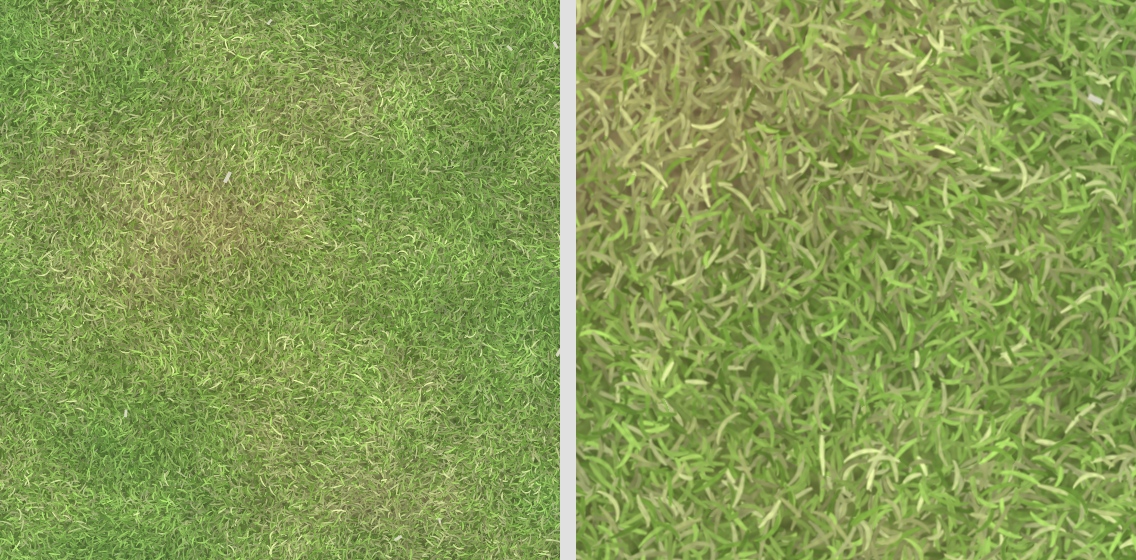
Left, the full canvas; right, a detail of the centre.
Reproduce this texture procedurally as a three.js fragment shader.

```glsl
// Worn summer lawn seen from above: many layers of short, bent grass blades
// scattered on jittered grids over dark thatch. Broad noise patches decide
// where the turf is lush, olive or dry; a few pale flecks of litter lie on top.
varying vec2 vUv;

const int LAYERS = 14;
const int FLECKS = 9;
const float CELLS = 55.0;         // blade cells across the canvas
const float HALF_WIDTH = 0.0014;  // blade half width at its middle
const float EDGE = 0.0010;        // softness of blade edges
const float MIN_LENGTH = 0.005;   // half lengths
const float MAX_LENGTH = 0.0142;
const float DRY_SHARE = 0.33;
const float PATCH_SCALE = 4.0;
const float GRAIN = 0.07;

const vec3 THATCH = vec3(0.37, 0.45, 0.22);
const vec3 BARE_SOIL = vec3(0.47, 0.46, 0.33);
const vec3 DEEP_GREEN = vec3(0.40, 0.55, 0.22);
const vec3 MID_GREEN = vec3(0.52, 0.64, 0.32);
const vec3 FRESH_GREEN = vec3(0.56, 0.72, 0.34);
const vec3 DRY_GREEN = vec3(0.56, 0.60, 0.38);
const vec3 PALE_STRAW = vec3(0.71, 0.76, 0.52);
const vec3 LITTER = vec3(0.88, 0.87, 0.80);

float hash(vec2 p) {
  return fract(sin(dot(p, vec2(127.1, 311.7))) * 43758.5453);
}

vec2 hash2(vec2 p) {
  return vec2(hash(p), hash(p + vec2(17.3, 41.9)));
}

float noise(vec2 p) {
  vec2 cell = floor(p);
  vec2 f = fract(p);
  f = f * f * (3.0 - 2.0 * f);
  float low = mix(hash(cell), hash(cell + vec2(1.0, 0.0)), f.x);
  float high = mix(hash(cell + vec2(0.0, 1.0)), hash(cell + vec2(1.0)), f.x);
  return mix(low, high, f.y);
}

float fbm(vec2 p) {
  float sum = 0.0;
  float gain = 0.5;
  for (int i = 0; i < 4; i++) {
    sum += gain * noise(p);
    p = p * 2.03 + vec2(5.7, 9.2);
    gain *= 0.5;
  }
  return sum / 0.9375;
}

vec2 rotate(vec2 p, float angle) {
  float c = cos(angle);
  float s = sin(angle);
  return vec2(c * p.x + s * p.y, c * p.y - s * p.x);
}

// Coverage of a tapered, bent blade lying along x.
float blade(vec2 p, float halfLength, float bend) {
  float t = p.x / halfLength;
  float width = HALF_WIDTH * (1.0 - 0.55 * t * t);
  float side = abs(p.y - bend * halfLength * (t * t - 0.4));
  float across = 1.0 - smoothstep(width - EDGE, width + EDGE, side);
  float along = 1.0 - smoothstep(halfLength - 2.0 * EDGE, halfLength, abs(p.x));
  return across * along;
}

vec3 bladeColour(float kind, float pick, float dryness) {
  if (kind < dryness) return mix(DRY_GREEN, PALE_STRAW, smoothstep(0.3, 0.8, pick));
  vec3 green = mix(DEEP_GREEN, MID_GREEN, smoothstep(0.2, 0.4, pick));
  return mix(green, FRESH_GREEN, smoothstep(0.55, 0.75, pick));
}

void main() {
  vec2 uv = vUv;

  // Broad patches: dry areas, olive centre, light and dark mottling
  float centre = exp(-dot(uv - vec2(0.42, 0.52), uv - vec2(0.42, 0.52)) * 9.0);
  float patchy = fbm(uv * PATCH_SCALE + vec2(3.1, 7.4)) - 0.5;
  float dryness = clamp(DRY_SHARE + 1.3 * patchy + 0.22 * (centre - 0.3), 0.06, 0.85);
  float mottle = fbm(uv * 11.0 + 20.0) - 0.5;
  float flow = 6.28 * noise(uv * 5.0 + 31.0);

  // Thatch showing between the blades
  vec3 colour = mix(THATCH, BARE_SOIL, smoothstep(0.35, 0.75, dryness));
  colour *= 0.8 + 0.4 * noise(uv * 170.0);

  // Blades, from the shaded bottom layer to the lit top layer
  for (int layer = 0; layer < LAYERS; layer++) {
    float level = float(layer) / float(LAYERS - 1);
    vec2 seed = vec2(13.0, 29.0) * float(layer + 1);
    vec2 p = uv * CELLS + hash2(seed);
    for (int j = -1; j <= 1; j++) {
      for (int i = -1; i <= 1; i++) {
        vec2 cell = floor(p) + vec2(float(i), float(j));
        vec2 id = cell + seed;
        vec2 shape = hash2(id + 3.7);
        vec2 look = hash2(id + 8.1);
        vec2 offset = (p - cell - hash2(id)) / CELLS;
        float angle = flow + (hash(id + 5.3) - 0.5) * 2.7;
        float size = mix(MIN_LENGTH, MAX_LENGTH, shape.x);
        float cover = blade(rotate(offset, angle), size, (shape.y - 0.5) * 0.8);
        float shade = mix(0.80, 1.07, level) * mix(0.84, 1.18, hash(id + 6.9));
        colour = mix(colour, bladeColour(look.x, look.y, dryness) * shade, cover);
      }
    }
  }

  // Patch tints and fine grain
  colour *= 1.0 + 0.30 * mottle;
  colour += vec3(0.035, 0.0, -0.02) * (centre - 0.3 + 2.0 * patchy);
  colour *= 1.0 + GRAIN * (noise(uv * 380.0) * 2.0 - 1.0);

  // Scattered litter
  for (int k = 0; k < FLECKS; k++) {
    vec2 id = vec2(float(k) + 2.0, 71.0);
    vec2 q = rotate(uv - hash2(id), 6.28 * hash(id + 4.0));
    vec2 halfSize = mix(vec2(0.003, 0.0015), vec2(0.011, 0.0035), hash(id + 9.0));
    float d = length(max(abs(q) - halfSize + 0.001, 0.0)) - 0.001;
    colour = mix(colour, LITTER, 0.9 * (1.0 - smoothstep(-EDGE, EDGE, d)));
  }

  gl_FragColor = vec4(clamp(colour, 0.0, 1.0), 1.0);
}
```
